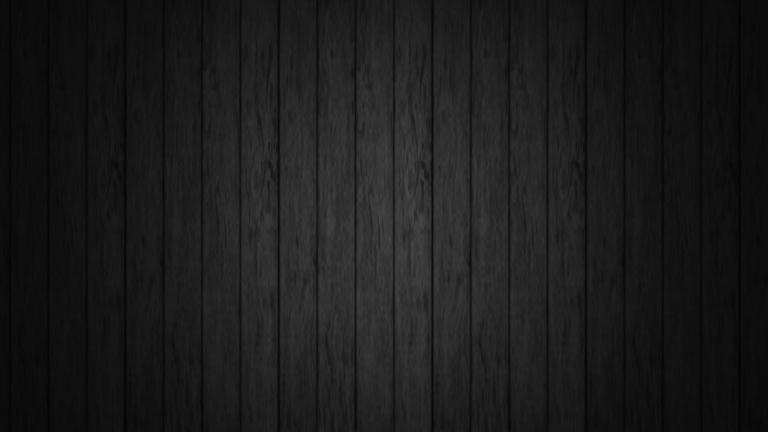
Write a WebGL 2 fragment shader that draws this texture.

```glsl
#version 300 es
precision highp float;
// Dark vertical wooden boards lit by a soft central glow.
// Stretched value noise makes fibres and pores, warped ellipses make growth rings,
// and the distance to each board edge makes the seams and their shadows.

uniform vec2 u_resolution;
out vec4 fragColor;

const float BOARDS = 20.0;        // boards across the canvas
const float FIRST_SEAM = 0.013;   // x of the leftmost seam
const float PATTERN = 4.0;        // boards before the grain repeats
const vec2 GLOW_CENTER = vec2(0.5, 0.48);
const vec3 WOOD_TINT = vec3(1.0);

float hash(vec2 p) {
    return fract(sin(dot(p, vec2(127.1, 311.7))) * 43758.5453);
}

float noise(vec2 p) {
    vec2 i = floor(p), f = fract(p);
    f = f * f * (3.0 - 2.0 * f);
    return mix(mix(hash(i), hash(i + vec2(1.0, 0.0)), f.x),
               mix(hash(i + vec2(0.0, 1.0)), hash(i + vec2(1.0, 1.0)), f.x), f.y);
}

// Long fibres in three octaves, centred on zero
float fibres(vec2 p, float seed) {
    float sum = 0.0, weight = 0.34;
    vec2 scale = vec2(6.0, 4.0);
    for (int i = 0; i < 3; i++) {
        sum += weight * (noise(p * scale + seed * 13.0) - 0.5);
        scale *= vec2(1.9, 2.7);
        weight *= 1.1;
    }
    return sum;
}

// Short thin dark strokes along the grain
float pores(vec2 p, float seed) {
    float stroke = noise(p * vec2(17.0, 24.0) + seed * 5.0);
    float cluster = noise(p * vec2(3.0, 6.0) + seed * 3.0);
    return smoothstep(0.58, 0.85, stroke) * smoothstep(0.2, 0.75, cluster);
}

// Nested pointed ovals around a center, fading outwards
float rings(vec2 p, vec2 center, float seed) {
    vec2 d = (p - center) * vec2(3.4, 7.0);
    d.x += 0.35 * (noise(vec2(seed, p.y * 20.0)) - 0.5);
    float r = length(d);
    return sin(r * 24.0) * exp(-r * r * 1.2);
}

// Dark worn flecks gathered around a center
float flecks(vec2 p, vec2 center, float seed) {
    vec2 d = (p - center) * vec2(3.2, 8.0);
    float chips = smoothstep(0.5, 0.72, noise(p * vec2(14.0, 46.0) + seed));
    return chips * exp(-dot(d, d));
}

// Thin dark gap plus a soft shadow; edge is the distance in board widths
float seamLight(float edge, float strength, float pixel) {
    float gap = 1.0 - smoothstep(0.0, 0.02 + pixel, edge);
    float shade = exp(-edge * 18.0);
    return (1.0 - 0.66 * strength * gap) * (1.0 - 0.3 * strength * shade);
}

float glow(vec2 uv) {
    vec2 d = (uv - GLOW_CENTER) * vec2(1.78, 1.0);
    return 0.039 + 0.176 * exp(-3.5 * dot(d, d));
}

void main() {
    vec2 uv = gl_FragCoord.xy / u_resolution;
    float x = (uv.x - FIRST_SEAM) * BOARDS;
    float board = floor(x);
    float kind = mod(board, PATTERN);
    float seed = kind * 7.3 + 2.0;
    vec2 p = vec2(x - board, uv.y);

    // Grain wanders sideways a little along each board
    vec2 g = p;
    g.x += 0.16 * (noise(vec2(p.x * 2.0 + seed, p.y * 9.0)) - 0.5);
    float wood = 1.05 + 0.08 * (hash(vec2(kind, 4.0)) - 0.5);
    wood += 0.46 * fibres(g, seed);
    wood -= 0.24 * pores(g, seed);
    wood += 0.12 * (noise(vec2(p.x * 2.0 + seed, p.y * 7.0)) - 0.5);
    wood += 0.22 * (noise(vec2(p.x * 25.0, p.y * 100.0) + seed) - 0.5);

    // Growth rings and worn patches on certain boards
    float ringed = kind == 2.0 ? 1.0 : 0.4;
    vec2 ringCenter = vec2(0.28 + 0.15 * hash(vec2(seed, 1.0)),
                           kind == 2.0 ? 0.63 : hash(vec2(seed, 2.0)));
    wood += 0.10 * ringed * rings(p, ringCenter, seed);
    if (kind == 2.0) wood -= 0.36 * flecks(p, vec2(0.82, 0.60), seed);
    if (kind == 1.0) wood -= 0.34 * flecks(p, vec2(0.12, 0.78), seed);

    // Faint lit rim beside the gap
    float rim = (p.x - 0.09) / 0.03;
    wood += 0.06 * exp(-rim * rim);

    // Seams, each fourth one heavier, broken up slightly along their length
    float edge = min(p.x, 1.0 - p.x);
    float seamId = mod(floor(x + 0.5), PATTERN);
    float strength = seamId == 3.0 ? 1.0 : 0.74 + 0.15 * hash(vec2(seamId, 9.0));
    strength *= 0.86 + 0.14 * noise(vec2(seamId * 5.0, uv.y * 30.0));
    wood *= seamLight(edge, strength, max(0.03, BOARDS / u_resolution.x));

    fragColor = vec4(clamp(WOOD_TINT * wood * glow(uv), 0.0, 1.0), 1.0);
}
```
